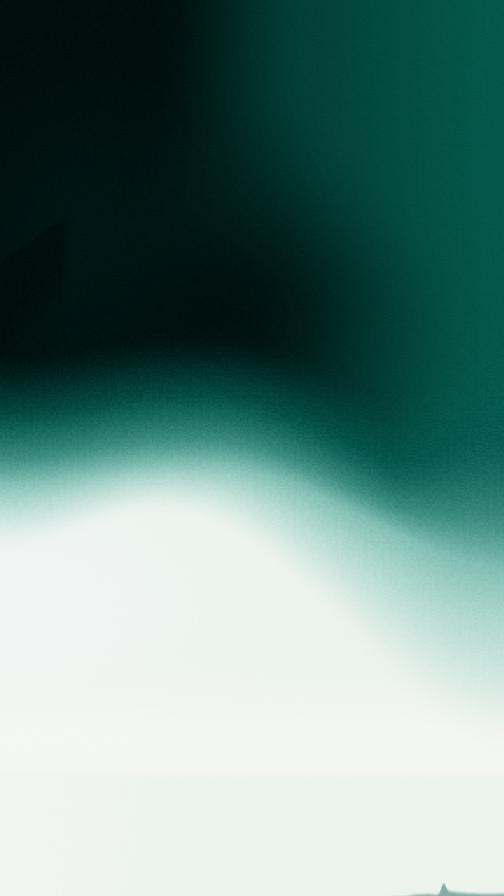
This background is drawn by a Shadertoy shader. Its source:

```glsl
// Soft teal and white gradient: dark veil above a curved, glowing pale horizon with fine grain.

const vec3 INK   = vec3(0.000, 0.050, 0.050);
const vec3 JADE  = vec3(0.015, 0.360, 0.305);
const vec3 TEAL  = vec3(0.020, 0.350, 0.310);
const vec3 MINT  = vec3(0.450, 0.740, 0.690);
const vec3 PAPER = vec3(0.925, 0.952, 0.930);
const vec3 IVORY = vec3(0.960, 0.967, 0.950);
const vec3 MOSS  = vec3(0.400, 0.580, 0.540);

float hash(vec2 p) {
    return fract(sin(dot(p, vec2(127.1, 311.7))) * 43758.5453);
}

float noise(float x) {
    float i = floor(x), f = fract(x);
    return mix(hash(vec2(i, 1.0)), hash(vec2(i + 1.0, 1.0)), f * f * (3.0 - 2.0 * f));
}

// Gaussian spot with separate radii.
float spot(vec2 p, vec2 center, vec2 radius) {
    vec2 d = (p - center) / radius;
    return exp(-dot(d, d));
}

// 1 below the edge, 0 above it.
float below(float value, float edge, float blur) {
    return 1.0 - smoothstep(edge - blur, edge + blur, value);
}

// Height of the curved horizon.
float horizon(float x) {
    return mix(0.460, 0.482, smoothstep(0.0, 0.35, x)) - 0.12 * smoothstep(0.4, 1.05, x);
}

// Signed distance under the horizon, scaled by the local blur on each side.
float horizonDepth(vec2 p) {
    float lower = mix(0.060, 0.042, smoothstep(0.0, 0.3, p.x)) + 0.12 * smoothstep(0.3, 1.0, p.x);
    float upper = 0.052 + 0.05 * smoothstep(0.75, 1.0, p.x);
    float d = horizon(p.x) - p.y;
    return d / (d > 0.0 ? lower : upper);
}

// Dark upper veil, opening into jade at the right.
vec3 veil(vec2 p) {
    float top = smoothstep(0.62, 0.92, p.y);
    float light = 0.62 * smoothstep(mix(0.15, 0.29, top), mix(1.0, 0.62, top), p.x);
    light += 0.34 * smoothstep(0.5, 1.05, p.x);
    light += 0.13 * spot(p, vec2(0.2, 0.72), vec2(0.25, 0.15));
    light -= 0.20 * spot(p, vec2(0.54, 0.66), vec2(0.25, 0.10));
    vec3 color = mix(INK, JADE, clamp(light, 0.0, 1.0));

    // Faint folded corner at the left.
    float fold = below(p.y, 0.707 + 0.40 * p.x, 0.004) * below(p.x, 0.13, 0.015);
    fold *= 1.0 - below(p.y, 0.615 + 0.5 * p.x, 0.03);
    return mix(color, INK * 0.75, 0.6 * fold);
}

// Pale ground with a warm band and a soft step.
vec3 ground(vec2 p) {
    float warm = 0.9 * exp(-pow((p.y - 0.17) / 0.055, 2.0));
    warm *= mix(1.0, 0.25, below(p.y, 0.135, 0.006));
    warm = max(warm, 0.8 * below(p.x, 0.15, 0.3) * below(p.y, 0.25, 0.2));
    vec3 color = mix(PAPER, IVORY, warm);
    color += vec3(0.015, 0.008, 0.025) * spot(p, vec2(0.05, 0.33), vec2(0.35, 0.12));
    return color;
}

void mainImage(out vec4 fragColor, in vec2 fragCoord) {
    vec2 p = fragCoord / iResolution.xy;
    float depth = horizonDepth(p);

    // Blend the veil through teal and mint into the ground.
    vec3 color = mix(veil(p), TEAL, smoothstep(-2.9, -0.9, depth));
    color = mix(color, MINT, smoothstep(-1.6, 0.5, depth));
    color = mix(color, ground(p), smoothstep(-0.6, 1.35, depth));

    // Low ragged smudge in the bottom right corner.
    float ridge = 0.009 * smoothstep(0.76, 0.90, p.x) * (0.35 + 0.65 * noise(p.x * 45.0));
    ridge += 0.010 * exp(-pow((p.x - 0.88) / 0.006, 2.0));
    color = mix(color, MOSS, 0.75 * below(p.y, ridge - 0.002, 0.003));

    // Fine grain, strongest around the horizon glow.
    float grain = hash(floor(p * vec2(288.0, 512.0))) - 0.5;
    float grainAmount = 0.012 + 0.026 * exp(-pow((depth + 0.8) / 1.3, 2.0));
    grainAmount *= 1.0 - 0.75 * smoothstep(0.4, 1.3, depth);
    fragColor = vec4(clamp(color + grain * grainAmount, 0.0, 1.0), 1.0);
}
```
